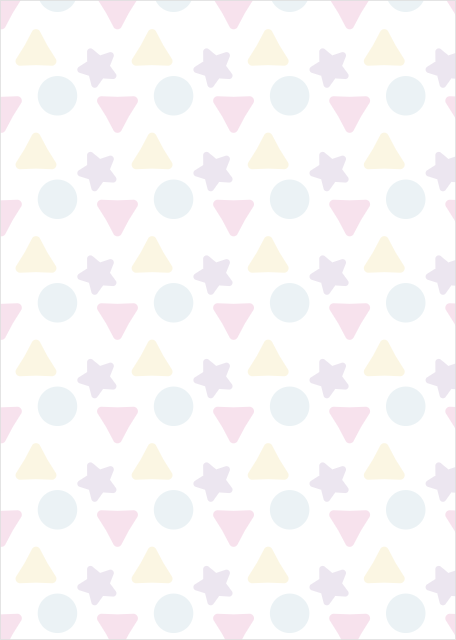
This pattern is drawn by a Shadertoy shader. Its source:

```glsl
// Pastel triangles, circles and stars with soft corners, repeated on white.

const float PI = 3.14159265;

// Position relative to the nearest repeat of a shape centre.
vec2 nearestRepeat(vec2 p, vec2 center) {
    vec2 tile = vec2(1.0, 0.8916);
    p -= center;
    return p - tile * round(p / tile);
}

// Signed distance to a rounded star; turn is clockwise from upright.
float roundedStar(vec2 p, float points, float outer, float inner, float corner, float turn) {
    float halfStep = PI / points;
    float angle = mod(atan(p.x, p.y) - turn + halfStep, 2.0 * halfStep) - halfStep;
    vec2 tip = vec2(outer, 0.0);
    vec2 q = length(p) * vec2(cos(angle), abs(sin(angle))) - tip;
    vec2 edge = inner * vec2(cos(halfStep), sin(halfStep)) - tip;
    float along = clamp(dot(q, edge) / dot(edge, edge), 0.0, 1.0);
    float side = edge.x * q.y - edge.y * q.x;
    return length(q - edge * along) * (side > 0.0 ? -1.0 : 1.0) - corner;
}

// A triangle is a three-pointed star with barely hollow sides.
float softTriangle(vec2 p, float turn) {
    return roundedStar(p, 3.0, 0.158, 0.074, 0.039, turn);
}

float coverage(float dist, float pixel) {
    return clamp(0.5 - dist / pixel, 0.0, 1.0);
}

void mainImage(out vec4 fragColor, in vec2 fragCoord) {
    // One unit is the width of a tile.
    float pixel = 5.513 / iResolution.y;
    vec2 p = fragCoord * pixel;

    float circle = length(nearestRepeat(p, vec2(0.495, 0.230))) - 0.170;
    float upTriangle = softTriangle(nearestRepeat(p, vec2(0.310, 0.607)), 0.0);
    float downTriangle = softTriangle(nearestRepeat(p, vec2(0.012, 0.108)), PI);
    float star = roundedStar(nearestRepeat(p, vec2(0.843, 0.4745)), 5.0, 0.149, 0.072, 0.029, -0.443);

    vec3 color = vec3(1.0);
    color = mix(color, vec3(0.92, 0.95, 0.96), coverage(circle, pixel));
    color = mix(color, vec3(0.985, 0.965, 0.89), coverage(upTriangle, pixel));
    color = mix(color, vec3(0.97, 0.885, 0.93), coverage(downTriangle, pixel));
    color = mix(color, vec3(0.925, 0.90, 0.94), coverage(star, pixel));

    // Hairline frame around the sheet
    vec2 border = min(p, iResolution.xy * pixel - p);
    color = mix(color, vec3(0.87), coverage(min(border.x, border.y) - 0.007, pixel));

    fragColor = vec4(color, 1.0);
}
```
